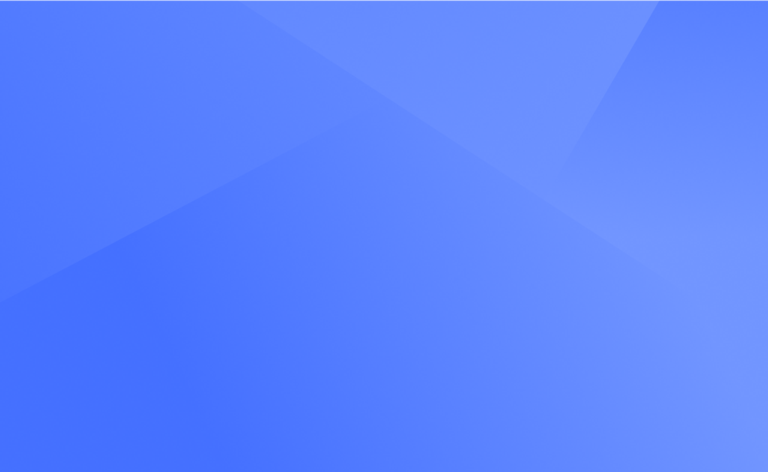
A WebGL 1 fragment shader for this background:

```glsl
precision highp float;
// Draws a blue background of four overlapping soft gradient facets with fading edges.

uniform vec2 u_resolution;

const vec3 DEEP_BLUE = vec3(0.27, 0.44, 1.0);
const vec3 PALE_BLUE = vec3(0.45, 0.59, 1.0);

// Sine-free hash in 0..1
float hash(vec2 cell) {
  vec3 q = fract(vec3(cell.xyx) * 0.1031);
  q += dot(q, q.yzx + 33.33);
  return fract((q.x + q.y) * q.z);
}

// Smooth coverage of the area to the left of the line from a to b
float leftOf(vec2 p, vec2 a, vec2 b, vec2 aspect, float blur) {
  vec2 along = normalize((b - a) * aspect);
  vec2 offset = (p - a) * aspect;
  float dist = along.x * offset.y - along.y * offset.x;
  return smoothstep(-blur, blur, dist);
}

// Linear tone ramp, kept within the palette
float ramp(vec2 p, float start, vec2 slope) {
  return clamp(start + dot(p, slope), 0.0, 0.97);
}

void main() {
  vec2 uv = gl_FragCoord.xy / u_resolution;
  vec2 aspect = vec2(u_resolution.x / u_resolution.y, 1.0);
  float blur = 0.9 / u_resolution.y;

  // Tone of each facet
  float lowerTone = ramp(uv, -0.40, vec2(1.35, 0.40));
  float leftTone = ramp(uv, 0.0, vec2(0.75, 0.28));
  float topTone = ramp(uv, 0.72, vec2(0.36, -0.20));
  float rightTone = ramp(uv, 1.52, vec2(0.0, -1.10));

  // Facet borders
  float leftMask = leftOf(uv, vec2(0.0, 0.359), vec2(0.43, 0.727), aspect, blur);
  float upperMask = leftOf(uv, vec2(0.309, 1.0), vec2(0.833, 0.444), aspect, blur);
  float rightMask = leftOf(uv, vec2(0.859, 1.0), vec2(0.749, 0.692), aspect, blur);

  // Layer the facets; the edges fade where their tones meet
  float tone = mix(lowerTone, leftTone, leftMask);
  tone = mix(tone, mix(topTone, rightTone, rightMask), upperMask);

  // Faint grain on a grid fixed to the canvas
  tone += 0.025 * (hash(floor(uv * aspect * 314.0)) - 0.5);

  vec3 color = mix(DEEP_BLUE, PALE_BLUE, tone);

  // Thin light rim along the top
  float rim = smoothstep(0.9965, 0.9985, uv.y);
  color = mix(color, vec3(1.0), 0.5 * rim);

  gl_FragColor = vec4(color, 1.0);
}
```
